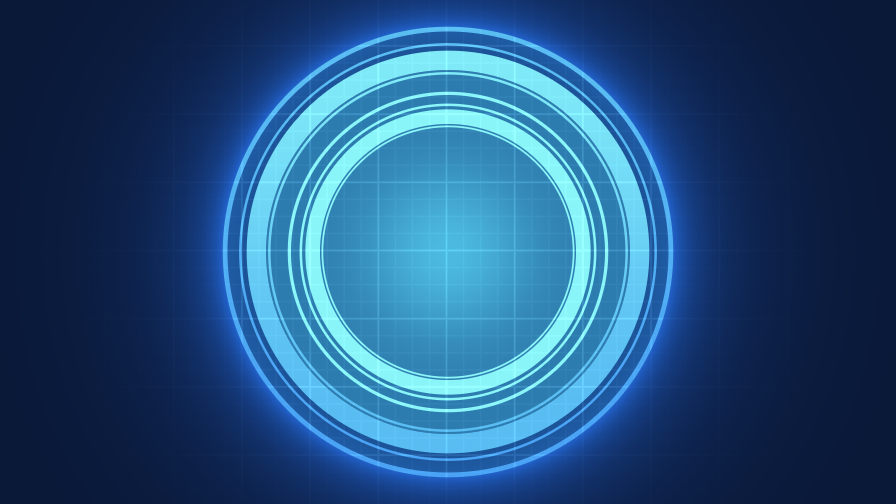
Write a Shadertoy shader that draws this background.

```glsl
#define GRID_CELL 0.1353
#define GRID_SHIFT vec2(-0.003, 0.003)
#define GRID_STRENGTH 0.075
#define DISC_RADIUS 0.252
#define MID_RADIUS 0.361
#define RIM_RADIUS 0.447
#define GLOW_REACH 0.085
#define NAVY vec3(0.045, 0.115, 0.260)
#define GLOW_BLUE vec3(0.090, 0.290, 0.580)
#define TEAL vec3(0.175, 0.485, 0.685)
#define SKY vec3(0.350, 0.740, 0.950)
#define AQUA vec3(0.540, 0.960, 0.975)

// Smooth coverage of the area inside a radius
float inside(float r, float radius, float px) {
    return clamp((radius - r) / px + 0.5, 0.0, 1.0);
}

// Smooth coverage of a ring between two radii
float ring(float r, float inner, float outer, float px) {
    return inside(r, outer, px) - inside(r, inner, px);
}

// Thin lines repeated along both axes
float gridLines(vec2 p, float cell, float width, float px) {
    vec2 d = abs(fract(p / cell + 0.5) - 0.5) * cell;
    vec2 line = 1.0 - smoothstep(vec2(0.0), vec2(width + px), d);
    return max(line.x, line.y);
}

void mainImage(out vec4 fragColor, in vec2 fragCoord) {
    float px = 1.0 / iResolution.y;
    vec2 p = (fragCoord - 0.5 * iResolution.xy) * px;
    float r = length(p);

    // Navy backdrop, darker to the sides, with a halo around the rim
    vec3 color = NAVY * (1.12 - 0.28 * smoothstep(0.35, 0.95, r));
    float rimDistance = max(r - RIM_RADIUS, 0.0);
    float halo = exp(-rimDistance / GLOW_REACH);
    color += GLOW_BLUE * (0.60 * halo + 0.28 * exp(-rimDistance / 0.022));

    // Filled areas inside the rim
    vec3 gapColor = mix(vec3(0.10, 0.29, 0.55), vec3(0.12, 0.36, 0.64),
                        smoothstep(0.36, RIM_RADIUS, r));
    color = mix(color, gapColor, inside(r, RIM_RADIUS, px));
    color = mix(color, TEAL, inside(r, MID_RADIUS, px));
    vec3 discColor = mix(vec3(0.30, 0.73, 0.88), vec3(0.19, 0.51, 0.70),
                         smoothstep(0.0, DISC_RADIUS, r));
    color = mix(color, discColor, inside(r, DISC_RADIUS, px));

    // Outer rings shade from aqua at the top to sky blue below
    vec3 outerColor = mix(SKY, AQUA, smoothstep(-0.35, 0.50, p.y) * 0.85);
    vec3 rimColor = mix(vec3(0.29, 0.64, 0.96), SKY, smoothstep(-0.4, 0.45, p.y));
    color = mix(color, rimColor, ring(r, 0.4375, RIM_RADIUS, px));
    color = mix(color, rimColor, ring(r, 0.4095, 0.4145, px));
    color = mix(color, outerColor, ring(r, 0.3610, 0.3995, px));
    color = mix(color, outerColor, ring(r, 0.3520, 0.3570, px));

    // Inner rings
    float innerRings = ring(r, 0.3115, 0.3180, px)
                     + ring(r, 0.2895, 0.2945, px)
                     + ring(r, 0.2540, 0.2830, px)
                     + ring(r, 0.2475, 0.2510, px);
    color = mix(color, AQUA, innerRings);

    // Fine and coarse grid, fading away from the centre
    vec2 g = p - GRID_SHIFT;
    float grid = gridLines(g, GRID_CELL, 0.0015, px)
               + 0.4 * gridLines(g, GRID_CELL * 0.25, 0.001, px);
    float fade = mix(0.35, 1.0, inside(r, RIM_RADIUS, px)) * smoothstep(0.85, 0.25, r);
    color += GRID_STRENGTH * grid * fade * vec3(0.7, 0.9, 0.9);

    fragColor = vec4(clamp(color, 0.0, 1.0), 1.0);
}
```
